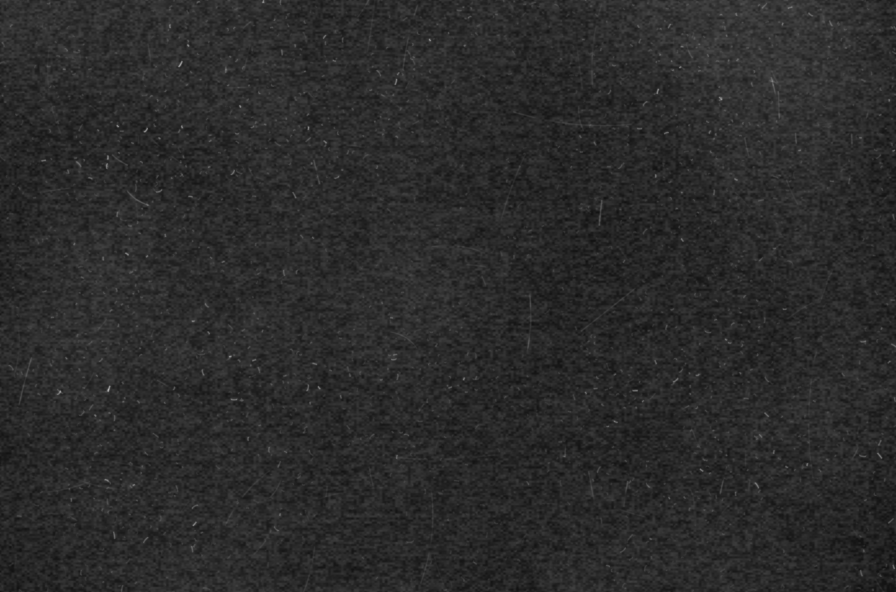
Give the GLSL for this texture, as a Shadertoy shader.

```glsl
// Worn charcoal chalkboard with fine grain, dust specks and thin scratches.

const float PI = 3.14159265;

vec3 hash3(vec2 p) {
    vec3 q = fract(vec3(p.xyx) * vec3(0.1031, 0.1030, 0.0973));
    q += dot(q, q.yxz + 33.33);
    return fract((q.xxy + q.yzz) * q.zyx);
}

float noise(vec2 p) {
    vec2 i = floor(p), f = fract(p);
    f = f * f * (3.0 - 2.0 * f);
    return mix(mix(hash3(i).x, hash3(i + vec2(1, 0)).x, f.x),
               mix(hash3(i + vec2(0, 1)).x, hash3(i + vec2(1, 1)).x, f.x), f.y);
}

float fbm(vec2 p) {
    float sum = 0.0, weight = 0.5;
    for (int i = 0; i < 5; i++) {
        sum += weight * noise(p);
        p = mat2(1.6, 1.2, -1.2, 1.6) * p + 7.3;
        weight *= 0.5;
    }
    return sum;
}

// One slightly bent stroke per cell, turned at random about the vertical.
float strokes(vec2 p, float cells, float halfLength, float spread, float density, float seed) {
    float width = max(0.0016, 0.5 / iResolution.y);
    float sum = 0.0;
    vec2 home = floor(p * cells);
    for (int y = -1; y <= 1; y++) {
        for (int x = -1; x <= 1; x++) {
            vec2 cell = home + vec2(x, y);
            vec3 place = hash3(cell + seed);
            vec3 shape = hash3(cell + seed + 57.7);
            float angle = 0.5 * PI + (shape.x - 0.5) * spread;
            vec2 along = vec2(cos(angle), sin(angle));
            vec2 d = p - (cell + place.xy) / cells;
            vec2 q = vec2(dot(d, along), dot(d, vec2(-along.y, along.x)));
            float reach = halfLength * mix(0.15, 1.0, shape.y * shape.y);
            q.y += (shape.z - 0.5) * 0.5 * q.x * q.x / halfLength;
            q.x = max(abs(q.x) - reach, 0.0);
            float strength = fract(place.z * 7.0 + shape.z);
            sum += step(place.z, density) * mix(0.15, 1.0, strength * strength)
                 * exp(-dot(q, q) / (width * width));
        }
    }
    return sum;
}

// Soft oval patch of chalk haze.
float haze(vec2 p, vec2 center, vec2 size) {
    vec2 d = (p - center) / size;
    return exp(-dot(d, d));
}

void mainImage(out vec4 fragColor, in vec2 fragCoord) {
    vec2 p = fragCoord / iResolution.y;
    float right = iResolution.x / iResolution.y;

    // Broad smudges, paler along the top and in the upper right corner
    float cloud = fbm(p * 2.6 + 11.0);
    float shade = 0.149 + 0.11 * (cloud - 0.48);
    shade += 0.035 * smoothstep(0.65, 1.05, p.y);
    shade += 0.040 * haze(p, vec2(right - 0.17, 0.86), vec2(0.20, 0.16));
    shade += 0.032 * haze(p, vec2(0.13, 0.52), vec2(0.12, 0.27));
    shade += 0.015 * haze(p, vec2(0.68, 0.48), vec2(0.22, 0.30));
    shade -= 0.022 * smoothstep(right - 0.10, right, p.x);

    // Surface grain and faint wiping streaks
    shade += 0.095 * (noise(p * vec2(230, 290)) - 0.5);
    shade += 0.065 * (noise(p * vec2(95, 170) + 40.0) - 0.5);
    shade += 0.026 * (noise(p * vec2(9, 210) + 80.0) - 0.5);
    shade += 0.016 * (noise(p * vec2(130, 5) + 120.0) - 0.5);

    // Dust gathers in loose patches
    float patches = smoothstep(0.28, 0.68, fbm(p * 5.0 + 31.0));
    patches = mix(0.25, 1.2, patches)
            + 0.4 * haze(p, vec2(right - 0.15, 0.85), vec2(0.30, 0.25));
    shade += 0.15 * patches * strokes(p, 72.0, 0.002, 2.0 * PI, 0.55, 100.0);
    shade += 0.34 * patches * strokes(p, 30.0, 0.005, 2.0 * PI, 0.50, 300.0);

    // Short hairs, then long broken scratches, mostly upright
    float broken = smoothstep(0.20, 0.65, noise(p * 55.0 + 60.0));
    shade += 0.17 * patches * broken * strokes(p, 15.0, 0.026, 2.2, 0.60, 500.0);
    shade += 0.15 * broken * strokes(p, 5.0, 0.13, 0.5, 0.55, 700.0);
    shade += 0.09 * broken * strokes(p, 6.0, 0.08, 2.0 * PI, 0.45, 900.0);
    shade += 0.08 * broken * strokes(p.yx, 6.0, 0.10, 0.3, 0.40, 1100.0);

    fragColor = vec4(vec3(clamp(shade, 0.075, 0.85)), 1.0);
}
```
